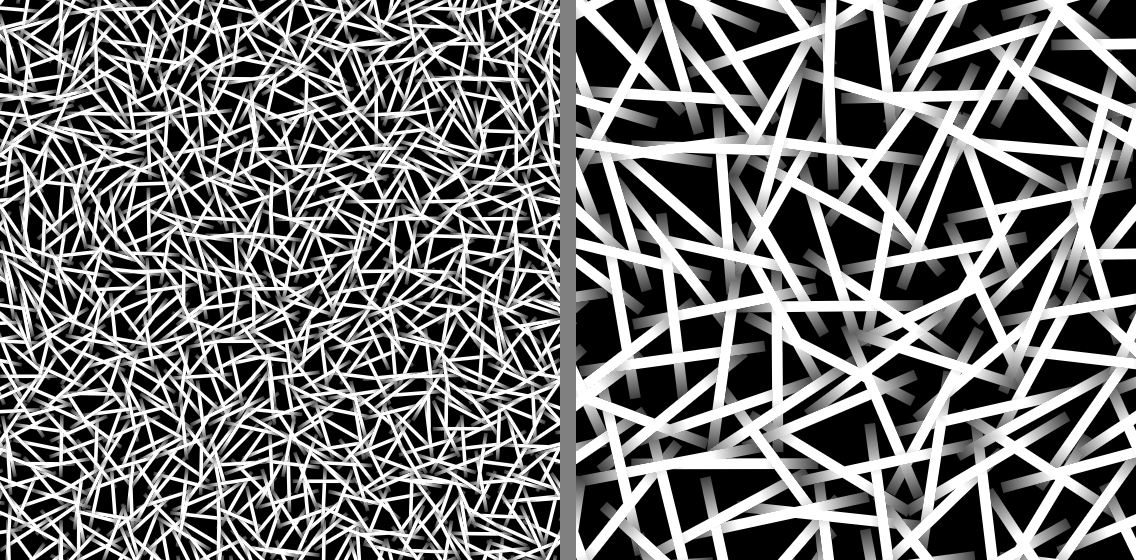
Left: the whole. Right: its middle third, enlarged.
A Shadertoy shader for this pattern:

```glsl
// A dense tangle of straight white sticks on black. Each grid cell owns one
// stick, centred in the cell and turned by a hashed angle; its flat ends fade
// to grey. Each point keeps the brightest stick found in the nearby cells.

#define GRID 32.0         // cells along the canvas height
#define STICK_LENGTH 3.56 // in cells, at most 4.8 for the search below
#define STICK_WIDTH 0.205 // in cells
#define FADE_LENGTH 1.0   // length of the fade at each end, in cells
#define END_LEVEL 0.24    // brightness at the very end
#define REACH 2           // neighbour cells searched in each direction

const float PI = 3.14159265;
const vec3 BACKGROUND = vec3(0.0);
const vec3 STICK_COLOUR = vec3(1.0);

float hash21(vec2 p) {
    vec3 q = fract(p.xyx * vec3(0.1031, 0.1030, 0.0973));
    q += dot(q, q.yzx + 33.33);
    return fract((q.x + q.y) * q.z);
}

// Brightness of a stick at offset p from its centre; pixel is in cell units
float stick(vec2 p, float angle, float pixel) {
    vec2 direction = vec2(cos(angle), sin(angle));
    float along = abs(dot(p, direction));
    float across = abs(dot(p, vec2(-direction.y, direction.x)));

    // Box with smoothed edges
    float toEnd = 0.5 * STICK_LENGTH - along;
    float toSide = 0.5 * STICK_WIDTH - across;
    float coverage = clamp(toSide / pixel + 0.5, 0.0, 1.0)
                   * clamp(toEnd / pixel + 0.5, 0.0, 1.0);

    // Grey ends rising to full brightness
    float fade = clamp(toEnd / FADE_LENGTH, 0.0, 1.0);
    return coverage * mix(END_LEVEL, 1.0, fade);
}

void mainImage(out vec4 fragColor, in vec2 fragCoord) {
    float pixel = GRID / iResolution.y;
    vec2 position = fragCoord * pixel;
    vec2 home = floor(position);

    // Brightest stick among the surrounding cells
    float light = 0.0;
    for (int y = -REACH; y <= REACH; y++) {
        for (int x = -REACH; x <= REACH; x++) {
            vec2 cell = home + vec2(x, y);
            float angle = PI * hash21(cell + 71.0);
            light = max(light, stick(position - cell - 0.5, angle, pixel));
        }
    }

    fragColor = vec4(mix(BACKGROUND, STICK_COLOUR, light), 1.0);
}
```
